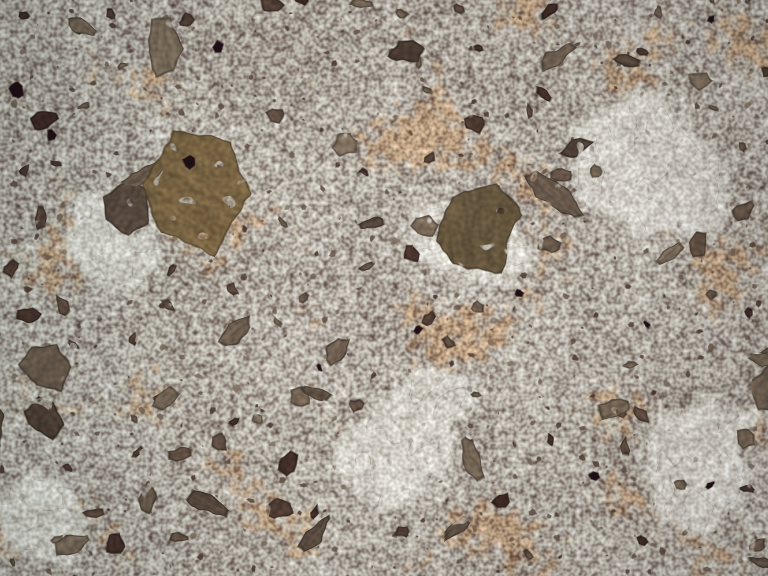
This texture is drawn by a WebGL 2 fragment shader. Its source:

```glsl
#version 300 es
precision highp float;

uniform vec2 u_resolution;
out vec4 fragColor;

const float TAU = 6.2831853;
const vec3 UMBER = vec3(0.36, 0.29, 0.25);
const vec3 DARK_RED = vec3(0.24, 0.16, 0.14);
const vec3 TAN = vec3(0.50, 0.44, 0.37);
const vec3 OCHRE = vec3(0.50, 0.41, 0.27);
const vec3 OLIVE = vec3(0.32, 0.28, 0.22);
const vec3 OPAQUE = vec3(0.12, 0.06, 0.08);

struct Grain {
    float dist;
    float id;
    vec2 local;
};

float hash(vec2 p) {
    vec3 q = fract(p.xyx * 0.1031);
    q += dot(q, q.yzx + 33.33);
    return fract((q.x + q.y) * q.z);
}

float cornerSlope(vec2 corner, vec2 offset) {
    float a = TAU * hash(corner);
    return dot(vec2(cos(a), sin(a)), offset);
}

float gradientNoise(vec2 p) {
    vec2 i = floor(p), f = p - i;
    vec2 u = f * f * f * (f * (f * 6.0 - 15.0) + 10.0);
    vec2 e = vec2(1.0, 0.0);
    float low = mix(cornerSlope(i, f), cornerSlope(i + e, f - e), u.x);
    float high = mix(cornerSlope(i + e.yx, f - e.yx), cornerSlope(i + 1.0, f - 1.0), u.x);
    return mix(low, high, u.y);
}

mat2 rotation(float a) {
    return mat2(cos(a), sin(a), -sin(a), cos(a));
}

// Convex six-sided outline with uneven corners
float crystalOutline(vec2 q, float size, vec2 key) {
    float d = -1.0;
    for (int i = 0; i < 6; i++) {
        float k = float(i);
        float a = (k + 0.6 * (hash(key + k * 3.0 + 5.0) - 0.5)) * TAU / 6.0;
        float reach = size * mix(0.7, 1.1, hash(key + k * 7.0 + 31.0));
        d = max(d, dot(q, vec2(cos(a), sin(a))) - reach);
    }
    return d;
}

// Closest crystal of a jittered grid
Grain nearestGrain(vec2 p, float cell, float density, vec2 sizes, float maxAspect, float seed) {
    Grain best = Grain(1.0, 0.0, vec2(0.0));
    vec2 home = floor(p / cell);
    for (int j = -1; j <= 1; j++)
    for (int i = -1; i <= 1; i++) {
        vec2 id = home + vec2(i, j);
        vec2 key = id + seed * vec2(17.0, 29.0);
        if (hash(key) > density) continue;
        vec2 jitter = vec2(hash(key + 101.0), hash(key + 203.0));
        float spread = hash(key + 307.0);
        float size = mix(sizes.x, sizes.y, spread * spread);
        float aspect = mix(1.0, maxAspect, hash(key + 401.0));
        vec2 q = rotation(TAU * hash(key + 503.0)) * (p - (id + 0.1 + 0.8 * jitter) * cell);
        q.y *= aspect;
        if (length(q) > 1.8 * size) continue;
        float d = crystalOutline(q, size, key) / sqrt(aspect);
        if (d < best.dist) best = Grain(d, hash(key + 607.0), q);
    }
    return best;
}

float coverage(float d, float softness) {
    return 1.0 - smoothstep(-softness, softness, d);
}

// Mottled body, cleavage streaks, dark rim and pale inclusions
vec3 paintCrystal(vec3 under, Grain g, vec2 p, vec3 deep, vec3 light, float rim) {
    vec3 body = mix(deep, light, g.id);
    float streak = gradientNoise(g.local * vec2(14.0, 75.0) + g.id * 40.0);
    body *= 1.0 + 0.22 * gradientNoise(p * 110.0) + 0.20 * streak;
    body *= 1.0 - 0.35 * smoothstep(-rim, 0.0, g.dist);
    float hole = smoothstep(0.34, 0.42, gradientNoise(p * 32.0 + g.id * 60.0));
    body = mix(body, under, 0.75 * hole);
    return mix(under, body, coverage(g.dist, 0.0018));
}

vec3 groundColour(float level) {
    vec3 mid = vec3(0.73, 0.71, 0.67);
    vec3 pale = mix(mid, vec3(0.99, 0.99, 0.97), clamp(level * 2.0 - 1.0, 0.0, 1.0));
    return mix(vec3(0.36, 0.29, 0.27), pale, clamp(level * 2.0, 0.0, 1.0));
}

void main() {
    vec2 p = gl_FragCoord.xy / u_resolution.y;
    vec2 centre = 0.5 * vec2(u_resolution.x / u_resolution.y, 1.0);
    vec2 ragged = vec2(gradientNoise(p * 45.0), gradientNoise(p * 45.0 + 80.0));
    vec2 wobble = vec2(gradientNoise(p * 11.0 + 20.0), gradientNoise(p * 11.0 + 50.0));
    vec2 edged = p + 0.005 * ragged;

    // Clear pale crystals within the fine groundmass
    Grain clear = nearestGrain(p + 0.03 * wobble + 0.012 * ragged, 0.5, 1.0, vec2(0.09, 0.15), 1.6, 1.0);
    float patchy = coverage(clear.dist, 0.013);
    float fine = 0.42 * gradientNoise(p * 155.0) + 0.38 * gradientNoise(p * 78.0 + 9.0);
    float broad = 0.16 * gradientNoise(p * 24.0) + 0.10 * gradientNoise(p * 5.0);
    float crack = 1.0 - smoothstep(0.0, 0.03, abs(gradientNoise(clear.local * vec2(9.0, 22.0))));
    float level = 0.45 + fine * mix(1.0, 0.75, patchy) + broad + patchy * (0.24 - 0.14 * crack);
    vec3 colour = groundColour(level);

    // Rusty stains
    float stain = smoothstep(0.18, 0.5, gradientNoise(p * 6.0 + 13.0) + 0.4 * gradientNoise(p * 40.0));
    colour *= mix(vec3(1.0), vec3(1.02, 0.86, 0.70), 0.75 * stain * (1.0 - patchy));

    // Dust, then crystals from small to large
    Grain dust = nearestGrain(p, 0.03, 0.42, vec2(0.002, 0.007), 1.7, 2.0);
    colour = mix(colour, mix(DARK_RED, TAN, dust.id), 0.85 * coverage(dust.dist, 0.0016) * (1.0 - 0.7 * patchy));
    Grain small = nearestGrain(edged, 0.085, 0.55, vec2(0.010, 0.025), 2.3, 3.0);
    colour = paintCrystal(colour, small, p, DARK_RED, TAN, 0.005);
    Grain medium = nearestGrain(edged, 0.17, 0.55, vec2(0.026, 0.058), 3.3, 4.0);
    colour = paintCrystal(colour, medium, p, UMBER * 0.8, TAN, 0.005);
    Grain large = nearestGrain(edged + 0.015 * wobble + 0.2, 0.7, 1.0, vec2(0.08, 0.12), 1.8, 5.0);
    colour = paintCrystal(colour, large, p, OLIVE, OCHRE, 0.004);
    Grain ore = nearestGrain(edged, 0.2, 0.45, vec2(0.007, 0.017), 1.4, 6.0);
    colour = mix(colour, OPAQUE, coverage(ore.dist, 0.002));

    // Lamp falloff, cooler toward the left
    vec2 away = p - centre;
    colour *= 1.02 - 0.24 * dot(away, away);
    colour *= mix(vec3(0.98, 1.0, 1.0), vec3(1.0), smoothstep(0.0, 0.5, p.x));
    fragColor = vec4(clamp(colour, 0.0, 1.0), 1.0);
}
```
